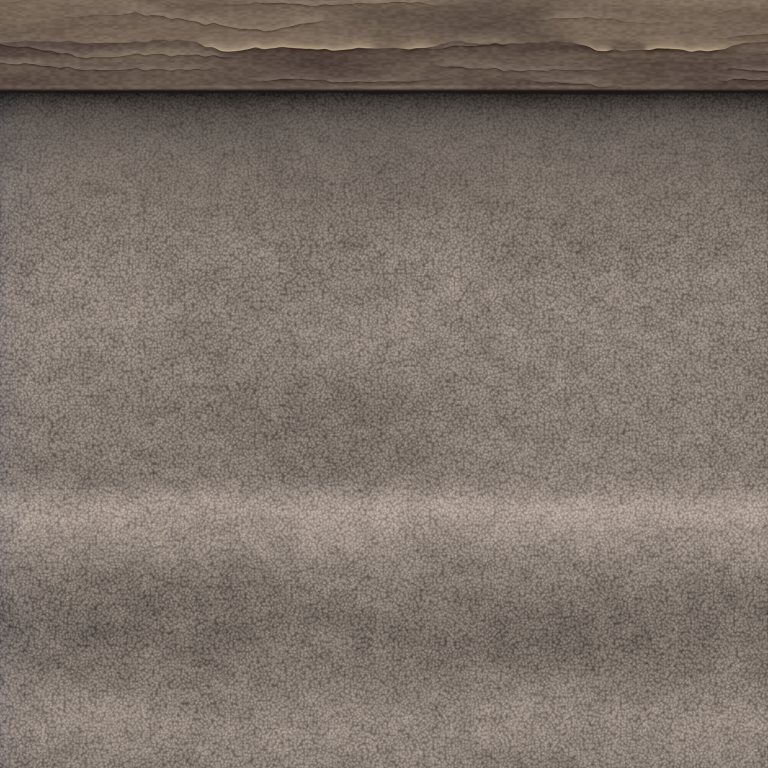
Give the GLSL for this texture, as a WebGL 2 fragment shader.

```glsl
#version 300 es
precision highp float;
uniform vec2 u_resolution;
out vec4 fragColor;

const float BEAM_BOTTOM = 0.881;
const float LEDGE_Y = 0.939;
const int CRACK_COUNT = 6;
const float WALL_VALUE = 0.494;
const float PATCH_AMOUNT = 0.09;
const float MOTTLE_AMOUNT = 0.10;
const float PEBBLE_SCALE = 250.0;
const float PEBBLE_AMOUNT = 0.23;
const vec3 STONE_TINT = vec3(1.0, 0.918, 0.855);
const vec3 COOL_TINT = vec3(-0.008, -0.002, 0.014);
const vec3 WOOD_DARK = vec3(0.34, 0.285, 0.255);
const vec3 WOOD_LIGHT = vec3(0.54, 0.475, 0.40);
const vec3 LEDGE_CREAM = vec3(0.72, 0.64, 0.53);
const vec3 GAP_DARK = vec3(0.10, 0.08, 0.07);

// Integer hash, 0 to 1
float hash(vec2 cell) {
    uvec2 q = uvec2(ivec2(cell)) * uvec2(1597334673u, 3812015801u);
    uint n = (q.x ^ q.y) * 1597334673u;
    n = (n ^ (n >> 15)) * 2246822519u;
    return float((n ^ (n >> 13)) >> 8) / 16777216.0;
}

float noise(vec2 p) {
    vec2 cell = floor(p);
    vec2 f = fract(p);
    f = f * f * (3.0 - 2.0 * f);
    float low = mix(hash(cell), hash(cell + vec2(1, 0)), f.x);
    float high = mix(hash(cell + vec2(0, 1)), hash(cell + vec2(1, 1)), f.x);
    return mix(low, high, f.y);
}

float fbm(vec2 p) {
    float sum = 0.0, weight = 0.533;
    for (int i = 0; i < 4; i++) {
        sum += weight * noise(p);
        p = mat2(1.6, 1.2, -1.2, 1.6) * p + 17.3;
        weight *= 0.5;
    }
    return sum;
}

// Distance to the nearest scattered point
float pebbles(vec2 p) {
    vec2 cell = floor(p);
    float nearest = 4.0;
    for (int i = 0; i < 9; i++) {
        vec2 c = cell + vec2(i % 3 - 1, i / 3 - 1);
        vec2 d = c + vec2(hash(c), hash(c + 517.0)) - p;
        nearest = min(nearest, dot(d, d));
    }
    return sqrt(nearest);
}

float bell(float x, float center, float width) {
    float d = (x - center) / width;
    return exp(-d * d);
}

// Pebbled plaster with soft horizontal bands of light
vec3 wallColor(vec2 uv) {
    float y = uv.y + 0.012 * (noise(uv * vec2(7.0, 3.0)) - 0.5);
    float depth = max(BEAM_BOTTOM - uv.y, 0.0);
    float value = WALL_VALUE + 0.07 * bell(y, 0.342, 0.022) + 0.075 * bell(y, 0.315, 0.05);
    value += 0.03 * bell(y, 0.59, 0.11) + 0.05 * bell(y, 0.05, 0.05);
    value -= 0.05 * bell(y, 0.18, 0.07);
    value -= 0.04 * bell(uv.x, 0.44, 0.13) * bell(y, 0.47, 0.06);
    value -= 0.17 * exp(-depth / 0.085) + 0.22 * exp(-depth / 0.02);

    float contrast = smoothstep(0.0, 0.25, depth) * 0.55 + 0.45;
    float patches = fbm(uv * vec2(7.0, 13.0)) - 0.5;
    vec2 warped = uv + 0.012 * vec2(noise(uv * 40.0), noise(uv * 40.0 + 55.0));
    float mottle = noise(warped * vec2(52.0, 70.0)) * 0.6 + noise(warped * 115.0 + 31.0) * 0.4 - 0.5;
    float pebble = 0.48 - pebbles(uv * PEBBLE_SCALE) + 0.5 * (noise(uv * 470.0) - 0.5);
    value += contrast * (PATCH_AMOUNT * patches + MOTTLE_AMOUNT * mottle + PEBBLE_AMOUNT * pebble);
    value -= 0.03 * exp(-min(uv.x, 1.0 - uv.x) / 0.008);
    return value * STONE_TINT + COOL_TINT * exp(-uv.x / 0.03);
}

// Weathered beam: broad grain, one broken pale ledge and sparse cracks
vec3 beamColor(vec2 uv) {
    float shelf = smoothstep(0.24, 0.30, uv.x) - smoothstep(0.54, 0.60, uv.x);
    shelf += smoothstep(0.74, 0.79, uv.x) - smoothstep(0.93, 0.98, uv.x);
    float jag = noise(vec2(uv.x * 90.0, 3.0)) - 0.5;
    float ledge = LEDGE_Y + 0.006 - 0.010 * shelf + 0.003 * jag
        + 0.009 * (fbm(vec2(uv.x * 14.0, 4.0)) - 0.5);
    float above = uv.y - ledge;
    float upper = smoothstep(-0.001, 0.001, above);
    float streaks = fbm(vec2(uv.x * 5.0, uv.y * 55.0 + 2.0 * noise(uv * vec2(8.0, 20.0))));
    float tone = mix(0.14, 0.46, upper) + 0.9 * (streaks - 0.5);
    tone += 0.16 * smoothstep(0.985, 1.0, uv.y) - 0.26 * upper * bell(uv.x, 0.67, 0.13);
    vec3 color = mix(WOOD_DARK, WOOD_LIGHT, tone) + 0.07 * (noise(uv * vec2(160.0, 400.0)) - 0.5);
    float glow = (0.2 + 0.6 * shelf) * (0.3 + smoothstep(0.3, 0.65, noise(vec2(uv.x * 22.0, 2.0))));
    color = mix(color, LEDGE_CREAM, upper * min(glow, 1.0) * exp(-max(above, 0.0) / 0.007));
    color -= 0.12 * (0.2 + glow) * (1.0 - upper) * exp(min(above, 0.0) / 0.004);

    for (int i = 0; i < CRACK_COUNT; i++) {
        float id = float(i);
        float height = (id + hash(vec2(id, 5.0))) / float(CRACK_COUNT);
        float d = uv.y - mix(BEAM_BOTTOM + 0.01, 0.998, height) - 0.003 * jag
            - 0.03 * (fbm(vec2(uv.x * 6.0, id * 13.0)) - 0.5);
        float presence = smoothstep(0.5, 0.85, noise(vec2(uv.x * 8.0, id * 7.0 + 3.0)));
        float lip = smoothstep(0.0, 0.0015, d) * exp(-max(d, 0.0) / 0.006);
        color += presence * (0.14 * lip - 0.11 * exp(-abs(d) / 0.0014));
    }
    // Worn lower rim above the dark gap
    float rim = uv.y - BEAM_BOTTOM;
    color += 0.08 * bell(rim, 0.006, 0.002) * noise(vec2(uv.x * 14.0, 6.0));
    return mix(color, GAP_DARK, 0.95 * (1.0 - smoothstep(0.0, 0.004, rim)));
}

void main() {
    vec2 uv = gl_FragCoord.xy / u_resolution;
    float soft = 0.75 / u_resolution.y;
    float edge = BEAM_BOTTOM - 0.003 + 0.003 * (noise(vec2(uv.x * 16.0, 1.0)) - 0.5);
    vec3 color = mix(wallColor(uv), beamColor(uv), smoothstep(edge - soft, edge + soft, uv.y));
    fragColor = vec4(clamp(color, 0.0, 1.0), 1.0);
}
```
